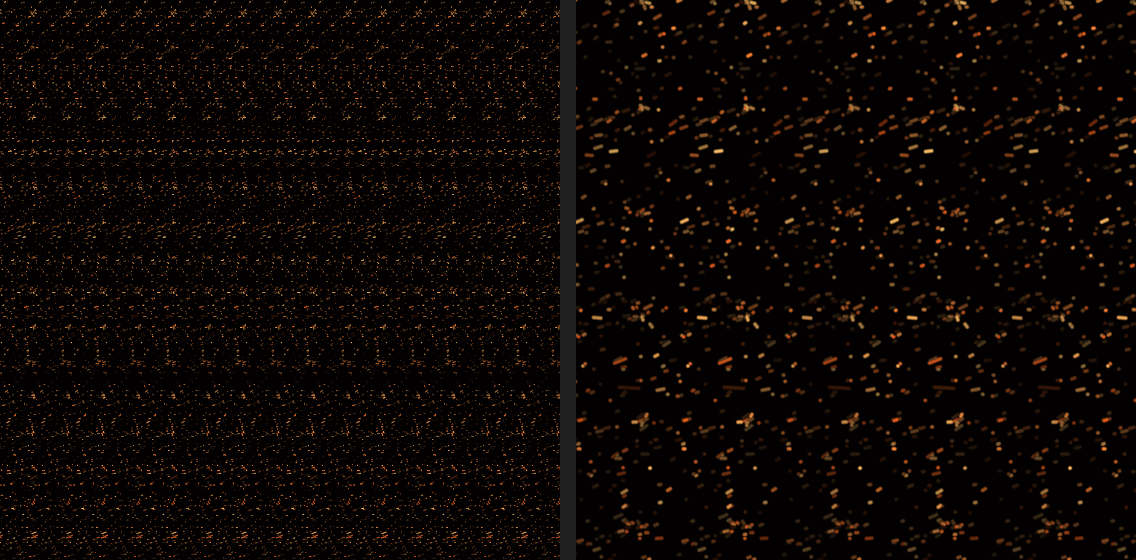
Left, the full canvas; right, a detail of the centre.
Give the GLSL for this pattern, as a three.js fragment shader.

```glsl
varying vec2 vUv;

vec4 hash4(vec3 p) {
  vec4 q = fract(p.xyzx * vec4(0.1031, 0.1030, 0.0973, 0.1099));
  q += dot(q, q.wzxy + 33.33);
  return fract((q.xxyz + q.yzzw) * q.zywx);
}

// Soft short stroke, measured in tile widths
float dash(vec2 d, float angle, float halfLength) {
  float c = cos(angle), s = sin(angle);
  d = vec2(c * d.x + s * d.y, c * d.y - s * d.x);
  d.x -= clamp(d.x, -halfLength, halfLength);
  return 1.0 - smoothstep(0.004, 0.029, length(d));
}

vec3 ember(float heat, float brightness) {
  return brightness * mix(vec3(1.0, 0.38, 0.10), vec3(1.0, 0.78, 0.42), heat);
}

// Alternate columns glow slightly less
float columnGlow(float column) {
  return 1.0 - 0.18 * mod(column, 2.0);
}

// Jittered dashes that wrap every tile across but change with each row
vec3 scatter(vec2 p, vec2 grid, float density, float reach, float seed) {
  vec3 light = vec3(0.0);
  vec2 base = floor(p * grid);
  for (int j = -1; j <= 1; j++) {
    for (int i = -1; i <= 1; i++) {
      vec2 cell = base + vec2(float(i), float(j));
      vec3 key = vec3(mod(cell.x, grid.x), cell.y, seed);
      vec4 place = hash4(key + 7.0);
      vec4 look = hash4(key + 61.0);
      float rowDensity = density * (0.75 + 0.5 * hash4(vec3(cell.y, seed, 5.0)).x);
      vec2 d = p - (cell + place.xy) / grid;
      float mark = dash(d, mix(-0.1, 0.65, look.x), reach * place.w * place.w);
      float brightness = mix(0.14, 1.0, look.y * look.y) * columnGlow(floor(cell.x / grid.x));
      light = max(light, step(place.z, rowDensity) * mark * ember(look.z, brightness));
    }
  }
  return light;
}

// Knot of sparks gathered around one point of each tile
vec3 knots(vec2 p) {
  vec3 light = vec3(0.0);
  vec2 q = p - vec2(0.96, 0.65);
  vec2 tile = floor(q + 0.5);
  q -= tile;
  for (int i = 0; i < 9; i++) {
    vec4 h = hash4(vec3(float(i), tile.y, 17.0));
    float angle = 6.2832 * h.x;
    vec2 d = q - vec2(cos(angle), 0.7 * sin(angle)) * 0.17 * h.y * h.y;
    float heat = h.z * smoothstep(-0.2, 0.6, vUv.y);
    float brightness = mix(0.25, 0.95, h.w) * columnGlow(tile.x);
    light = max(light, dash(d, angle, 0.018 * h.z) * ember(heat, brightness));
  }
  return light;
}

// Broken trail falling to the left of each knot, steeper near the top
vec3 trails(vec2 p) {
  vec3 light = vec3(0.0);
  float slope = mix(0.25, 0.8, smoothstep(0.4, 1.0, vUv.y));
  for (int i = 0; i < 14; i++) {
    float t = float(i) / 14.0;
    vec2 q = p - vec2(0.96 - 0.9 * t, 0.65 - slope * t * (0.6 + 0.4 * t));
    vec2 tile = floor(q + 0.5);
    vec4 h = hash4(vec3(float(i), tile.y, 43.0));
    vec2 d = q - tile + (h.xy - 0.5) * 0.05;
    float brightness = mix(0.12, 0.7, h.w * h.w) * columnGlow(tile.x);
    light = max(light, step(h.z, 0.6) * dash(d, atan(slope), 0.03 * h.x) * ember(h.y, brightness));
  }
  return light;
}

void main() {
  vec2 p = vUv * 16.0;
  vec3 light = scatter(p, vec2(5.0, 9.0), 0.42, 0.035, 3.0);
  light = max(light, scatter(p, vec2(8.0, 11.0), 0.30, 0.015, 29.0));
  light = max(light, scatter(p, vec2(2.0, 3.0), 0.22, 0.11, 71.0));
  light = max(light, knots(p));
  light = max(light, trails(p));
  gl_FragColor = vec4(vec3(0.008, 0.001, 0.0) + light, 1.0);
}
```
